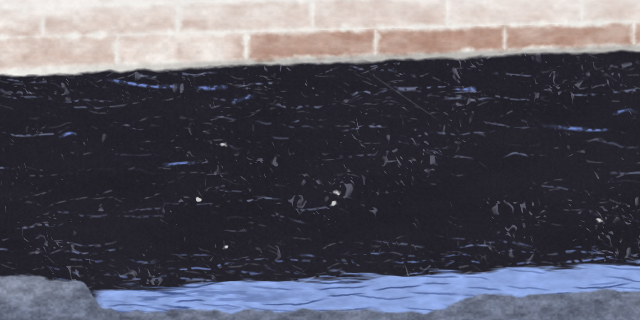
This texture is drawn by a Shadertoy shader. Its source:

```glsl
// Weathered black coating between a sunlit brick course and a blue, wet-looking concrete edge.

const vec3 TAR = vec3(0.140, 0.136, 0.168);
const vec3 GLINT = vec3(0.45, 0.54, 0.82);
const vec3 SCUFF = vec3(0.48, 0.49, 0.56);
const vec3 SHEEN = vec3(0.56, 0.66, 0.89);
const vec3 DEEP_BLUE = vec3(0.23, 0.30, 0.50);
const vec3 CONCRETE = vec3(0.42, 0.45, 0.53);
const vec3 MORTAR = vec3(0.94, 0.93, 0.91);
const vec3 BRICK_PALE = vec3(0.94, 0.91, 0.89);
const vec3 BRICK_RED = vec3(0.70, 0.56, 0.50);
const vec3 FLECK = vec3(0.80, 0.80, 0.80);
const vec2 WALL_EDGE = vec2(0.762, 0.039);  // height at the left, slope
const vec2 SHEEN_EDGE = vec2(0.083, 0.046);

// Marked highlights: x, y, half length
const vec3 GLINTS[8] = vec3[8](
    vec3(0.66, 0.721, 0.06), vec3(0.76, 0.690, 0.04), vec3(1.46, 0.720, 0.04), vec3(0.21, 0.576, 0.03),
    vec3(0.56, 0.487, 0.06), vec3(1.80, 0.595, 0.12), vec3(1.95, 0.650, 0.04), vec3(0.45, 0.733, 0.14));
// Pale flecks: x, y, radius
const vec3 FLECKS[6] = vec3[6](
    vec3(0.699, 0.549, 0.012), vec3(0.620, 0.377, 0.011), vec3(1.052, 0.399, 0.013),
    vec3(1.044, 0.366, 0.011), vec3(1.873, 0.310, 0.010), vec3(0.708, 0.229, 0.009));

float hash(vec2 p) { return fract(sin(dot(p, vec2(127.1, 311.7))) * 43758.5453); }

float noise(vec2 p) {
    vec2 i = floor(p), f = fract(p);
    f = f * f * (3.0 - 2.0 * f);
    return mix(mix(hash(i), hash(i + vec2(1, 0)), f.x),
               mix(hash(i + vec2(0, 1)), hash(i + vec2(1, 1)), f.x), f.y);
}

float fbm(vec2 p) {
    float sum = 0.0;
    for (float amp = 0.53; amp > 0.05; amp *= 0.5, p = p * 2.03 + 17.3) sum += amp * noise(p);
    return sum;
}

// Soft bowed stroke around the origin
float stroke(vec2 q, float halfLen, float slope, float bow, float width) {
    float d = abs(q.y - slope * q.x - bow * q.x * q.x);
    return smoothstep(width, 0.0, d) * smoothstep(halfLen, halfLen * 0.5, abs(q.x));
}

// One random stroke per cell, kept with the given probability
float streaks(vec2 p, vec2 cell, float density, float width, float tilt, float seed) {
    vec2 id = floor(p / cell);
    float sum = 0.0;
    for (int n = 0; n < 9; n++) {
        vec2 c = id + vec2(n % 3 - 1, n / 3 - 1);
        float a = hash(c + seed), b = hash(c + seed + 5.7), k = hash(c + seed + 11.3);
        vec2 q = p - (c + 0.2 + 0.6 * vec2(a, b)) * cell;
        float s = stroke(q, cell.x * (0.25 + 0.5 * b), tilt * (a - 0.6), 2.0 * (b - 0.5), width);
        sum = max(sum, smoothstep(k - 0.05, k + 0.05, density) * (0.4 + 0.6 * a) * s);
    }
    return sum;
}

vec3 wall(vec2 p) {
    vec2 course = vec2(0.882, 0.974) + vec2(0.025, 0.030) * p.x;
    float row = step(course.x, p.y) + step(course.y, p.y);
    vec2 startPitch = row == 1.0 ? vec2(0.135, 0.421) : vec2(0.365, 0.404);
    float u = (p.x - startPitch.x) / startPitch.y;
    float joint = (0.5 - abs(fract(u) - 0.5)) * startPitch.y;
    float bed = min(abs(p.y - course.x), abs(p.y - course.y));
    float lip = p.y - WALL_EDGE.x - WALL_EDGE.y * p.x - 0.016;
    float face = smoothstep(-0.004, 0.018, min(min(joint, bed), lip) + 0.026 * (fbm(p * 26.0) - 0.5));
    float red = row == 0.0 ? mix(0.24, 0.92, smoothstep(0.7, 0.85, p.x)) : 0.30 * step(row, 1.5);
    red += 0.2 * (hash(vec2(floor(u), row)) - 0.5) + 0.8 * (fbm(p * vec2(12, 28)) - 0.5);
    vec3 col = mix(MORTAR, mix(BRICK_PALE, BRICK_RED, clamp(red, 0.0, 1.0)), face);
    col *= 1.0 - 0.22 * smoothstep(0.012, -0.004, lip) * smoothstep(0.0, 0.9, p.x);
    col += 0.12 * (fbm(p * 50.0) - 0.5);
    return mix(col, vec3(0.96), 0.35 * smoothstep(0.86, 1.0, p.y));
}

vec3 coating(vec2 p) {
    vec3 col = TAR * (0.9 + 0.2 * fbm(p * vec2(5, 12))) + 0.02 * (noise(p * 190.0) - 0.5);
    float top = exp(-pow((p.y - 0.72) / 0.07, 2.0)) * (1.0 - 0.4 * smoothstep(0.8, 1.1, p.x));
    float low = exp(-pow((p.y - 0.14 - 0.03 * p.x) / 0.06, 2.0));
    float density = 0.10 + 0.50 * top + 0.75 * low;
    // Broken trails
    vec2 warped = p + 0.016 * (vec2(noise(p * 29.0), noise(p * 23.0 + 9.0)) - 0.5);
    vec2 slant = vec2(p.x + 0.6 * p.y, p.y - 0.3 * p.x);
    float worn = smoothstep(0.30, 0.75, noise(slant * vec2(80, 100)));
    float wide = streaks(warped, vec2(0.17, 0.028), density, 0.006, 0.3, 3.0);
    float fine = streaks(warped, vec2(0.07, 0.022), density + 0.06, 0.005, 0.9, 23.0);
    col = mix(col, mix(SCUFF, GLINT, 0.3 + 0.6 * low), wide * worn * 0.85);
    col = mix(col, SCUFF, fine * worn * 0.5);
    for (int i = 0; i < 8; i++) {
        vec3 g = GLINTS[i];
        float s = stroke(warped - g.xy, g.z, 0.10 * sin(float(i) * 2.4), 0.6, 0.009);
        col = mix(col, GLINT, s * (0.2 + 0.75 * worn));
    }
    float cut = stroke(p - vec2(1.26, 0.70), 0.13, -0.68, 0.0, 0.005);
    float arc = stroke(warped - vec2(1.89, 0.785), 0.13, 0.28, -1.2, 0.012);
    col = mix(col, SCUFF, 0.25 * cut + 0.6 * arc * worn);
    // Clustered slanting dabs of uneven size
    float dab = noise((slant + warped - p) * vec2(105, 78) + 3.0 * noise(p * 31.0));
    dab += 0.7 * (fbm(p * vec2(9, 14)) - 0.5) + 0.15 * (noise(p * 47.0) - 0.5);
    col = mix(col, SCUFF, 0.6 * smoothstep(0.84, 1.12, dab));
    for (int i = 0; i < 6; i++) {
        vec3 f = FLECKS[i];
        float d = length((p - f.xy) * vec2(0.85, 1.2)) + 0.010 * (noise(p * 120.0) - 0.5);
        col = mix(col, FLECK, smoothstep(f.z, f.z * 0.3, d));
    }
    return col;
}

void mainImage(out vec4 fragColor, in vec2 fragCoord) {
    vec2 p = fragCoord / iResolution.xy * vec2(2, 1);
    float rough = fbm(p * vec2(18, 30)) - 0.5;
    vec3 col = coating(p);
    // Blue sheen with dark creases
    float depth = SHEEN_EDGE.x + SHEEN_EDGE.y * p.x - p.y + 0.05 * (fbm(p * vec2(8, 70)) - 0.5);
    float sheen = smoothstep(-0.008, 0.010, depth) * smoothstep(0.27, 0.34, p.x + 0.1 * rough);
    float crease = streaks(p + 0.012 * rough, vec2(0.16, 0.018), 0.6, 0.005, 0.25, 41.0);
    crease += 0.7 * smoothstep(0.48, 0.72, fbm(p * vec2(11, 80))) * smoothstep(1.2, 0.4, p.x);
    vec3 wet = SHEEN * (0.86 + 0.26 * fbm(p * vec2(25, 60)));
    col = mix(col, mix(wet, DEEP_BLUE, min(crease, 1.0) * 0.85), sheen);
    // Concrete ledge, raised at the left
    float ledge = 0.028 + 0.052 * smoothstep(1.32, 1.55, p.x) + 0.012 * smoothstep(1.6, 2.0, p.x);
    ledge = mix(ledge, 0.138 - 0.05 * p.x, smoothstep(0.33, 0.25, p.x)) + 0.03 * rough;
    vec3 stone = CONCRETE * (0.68 + 0.6 * fbm(p * vec2(24, 55))) + 0.08 * (noise(p * 130.0) - 0.5);
    stone += 0.10 * smoothstep(0.3, 0.15, p.x) * smoothstep(0.02, 0.1, p.y);
    col = mix(col, stone, smoothstep(-0.006, 0.006, ledge - p.y));
    // Brick wall
    float edge = p.y - WALL_EDGE.x - WALL_EDGE.y * p.x + 0.018 * rough;
    fragColor = vec4(clamp(mix(col, wall(p), smoothstep(-0.006, 0.008, edge)), 0.0, 1.0), 1.0);
}
```
